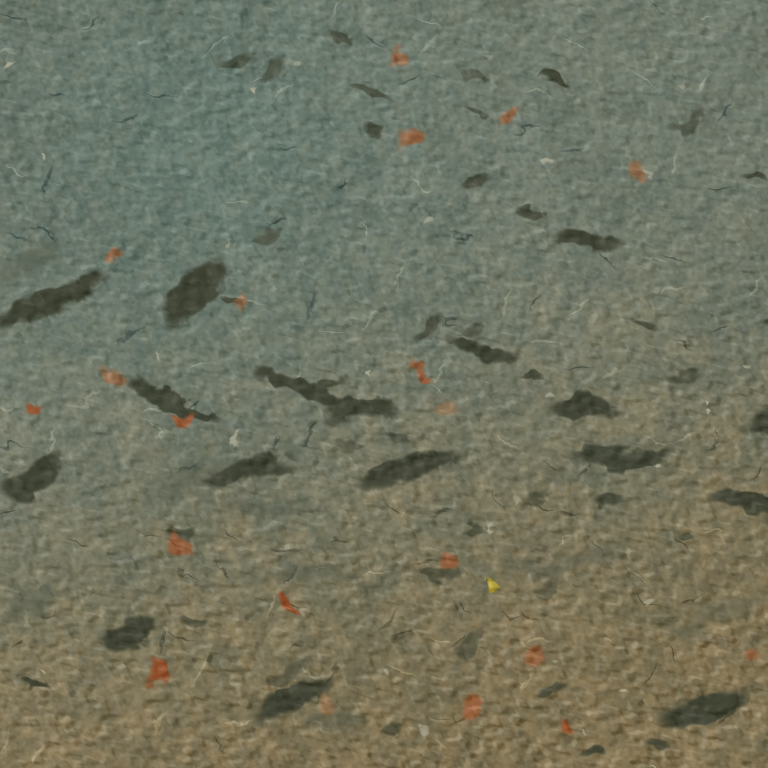
Reproduce this texture procedurally as a WebGL 1 fragment shader.

```glsl
precision highp float;
// Weathered ground fading from cool grey-green to warm brown, with damp patches,
// leaves and flecks. Blended cellular noise makes the lit grain; jittered grids
// scatter bent, ragged ellipses for everything lying on it.

uniform vec2 u_resolution;

vec2 hash2(vec2 p) {
  vec2 q = vec2(dot(p, vec2(127.1, 311.7)), dot(p, vec2(269.5, 183.3)));
  return fract(sin(q) * 43758.5453);
}

// Cellular noise with softly blended cells, 0 to 1.
float cells(vec2 p) {
  vec2 base = floor(p);
  float sum = 0.0, total = 0.0;
  for (int j = -1; j <= 1; j++) {
    for (int i = -1; i <= 1; i++) {
      vec2 id = base + vec2(float(i), float(j));
      vec2 h = hash2(id);
      vec2 d = id + h - p;
      float w = exp(-7.0 * dot(d, d));
      sum += w * fract(h.x * 17.3 + h.y * 31.7);
      total += w;
    }
  }
  return sum / total;
}

// Slow drift from layered sines, about -1 to 1.
float drift(vec2 p) {
  return 0.5 * sin(5.0 * p.x + 2.0 * sin(4.0 * p.y + 1.0))
       + 0.3 * sin(9.0 * p.y - 6.0 * p.x + 2.0)
       + 0.2 * sin(17.0 * p.x + 13.0 * p.y);
}

// Scattered bent ellipses: x is coverage, y a random value of the shape.
// gather draws them towards a band below the middle.
vec2 scatter(vec2 p, float count, float chance, vec2 radii, float tilt, float soft, float gather) {
  vec2 base = floor(p * count);
  vec2 result = vec2(0.0);
  for (int j = -1; j <= 1; j++) {
    for (int i = -1; i <= 1; i++) {
      vec2 id = base + vec2(float(i), float(j));
      vec2 center = (id + 0.15 + 0.7 * hash2(id + count)) / count;
      vec2 pick = hash2(id + count * 2.7 + 5.0);
      vec2 shape = hash2(id + count * 1.3 + 40.0);
      float band = smoothstep(0.0, 0.15, center.y) * (1.0 - smoothstep(0.48, 0.8, center.y));
      float angle = tilt * (shape.x - 0.4);
      float c = cos(angle), s = sin(angle);
      vec2 q = mat2(c, -s, s, c) * (p - center);
      q /= radii * mix(vec2(0.55), vec2(1.2), shape.yx);
      q.y += (pick.y - 0.5) * 1.6 * (q.x * q.x - 0.4);
      float cover = 1.0 - smoothstep(1.0 - soft, 1.0 + soft, length(q));
      cover *= step(pick.x, chance * mix(1.0, band, gather));
      if (cover > result.x) result = vec2(cover, pick.y);
    }
  }
  return result;
}

void main() {
  vec2 p = gl_FragCoord.xy / u_resolution.y;
  float slow = drift(p);
  float mottle = cells(p * 26.0) - 0.5;

  // Ground tint: cool at the top left, warm at the bottom right.
  float warmth = smoothstep(0.1, 0.85, 0.82 - p.y + 0.28 * (p.x - 0.5) + 0.08 * slow + 0.16 * mottle);
  vec3 color = mix(vec3(0.435, 0.472, 0.418), vec3(0.495, 0.445, 0.325), warmth);
  float teal = exp(-14.0 * dot(p - vec2(0.25, 0.83), p - vec2(0.25, 0.83)));
  color += teal * vec3(-0.03, 0.0, 0.01) + 0.012 * slow + 0.035 * mottle;

  // Grain lit from the upper left, with warm and cool grit.
  vec2 g = vec2(p.x + 0.35 * p.y, p.y) * vec2(90.0, 125.0);
  float relief = cells(g) - cells(g + vec2(-0.35, 0.5));
  float fine = cells(p * 210.0 + 7.0) - 0.5;
  float grit = cells(p * 75.0 + 31.0) - 0.5;
  color += mix(0.09, 0.14, warmth) * relief + 0.06 * fine;
  color += mix(0.04, 0.08, warmth) * grit * vec3(1.2, 0.85, 0.5);

  // Ragged outlines for all that lies on the ground.
  vec2 ragged = p + 0.014 * vec2(mottle, cells(p * 48.0 + 11.0) - 0.5);
  ragged += 0.004 * vec2(fine, grit);

  // Thin strands, pale or dark.
  vec2 strand = scatter(ragged, 22.0, 0.3, vec2(0.016, 0.0018), 2.2, 0.6, 0.0);
  color += strand.x * mix(-0.12, 0.1, step(0.5, strand.y)) * vec3(1.0, 0.95, 0.8);

  // Faint stains, then damp patches and small dark bits.
  vec2 stain = scatter(ragged + 0.37, 6.0, 0.25, vec2(0.06, 0.014), 1.2, 0.6, 0.0);
  color = mix(color, vec3(0.33, 0.35, 0.29), 0.45 * stain.x);
  vec2 patches = scatter(ragged, 7.0, 0.55, vec2(0.064, 0.017), 1.5, 0.22, 1.0);
  vec2 bits = scatter(ragged, 15.0, 0.2, vec2(0.021, 0.008), 1.3, 0.35, 0.4);
  vec3 damp = vec3(0.245, 0.26, 0.2) + 0.07 * relief + 0.06 * grit;
  color = mix(color, damp, max(0.92 * patches.x, bits.x * mix(0.5, 0.9, bits.y)));

  // Fallen leaves from rust to tan, a few yellow ones, and pale flecks.
  vec2 leaf = scatter(ragged + 0.13, 13.0, 0.15, vec2(0.014, 0.01), 3.0, 0.35, 0.35);
  vec3 leafColor = mix(vec3(0.6, 0.31, 0.17), vec3(0.6, 0.47, 0.33), leaf.y);
  color = mix(color, leafColor + 0.16 * relief, leaf.x * mix(0.85, 0.5, leaf.y));
  vec2 yellow = scatter(ragged + 0.29, 5.0, 0.08, vec2(0.016, 0.008), 1.5, 0.3, 1.0);
  color = mix(color, vec3(0.7, 0.63, 0.22) + 0.2 * relief, 0.9 * yellow.x);
  vec2 fleck = scatter(ragged + 0.51, 24.0, 0.06, vec2(0.006, 0.0035), 3.0, 0.45, 0.0);
  color = mix(color, vec3(0.68, 0.67, 0.58), fleck.x * mix(0.4, 0.9, fleck.y));

  gl_FragColor = vec4(clamp(color, 0.0, 1.0), 1.0);
}
```
